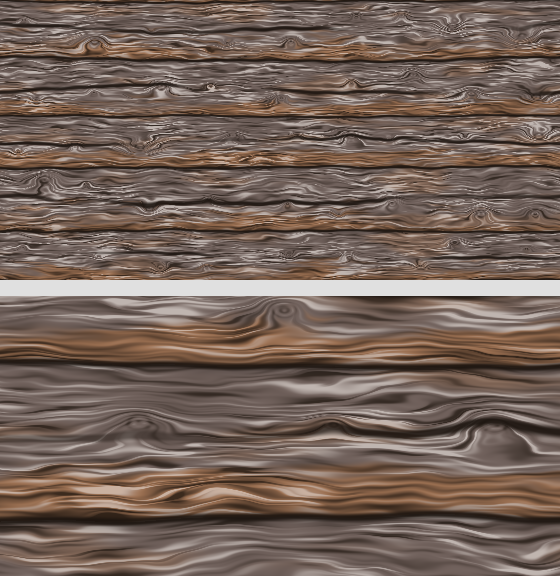
Top: the whole. Bottom: its middle third, enlarged.
This texture is drawn by a WebGL 1 fragment shader. Its source:

```glsl
precision highp float;
// Weathered log wall: five stacked logs with silvery grain, knots, splits and rusty undersides.

uniform vec2 u_resolution;

#define LOGS 5.0          // logs from bottom to top
#define WIDTH 2.0         // horizontal period, in canvas heights
#define KNOTS 9.0         // knot cells along each log
#define SWIRL 1.7         // how far knots bend the grain
#define CONTRAST 0.95     // strength of the grain
#define RUST_AMOUNT 0.75  // strength of the orange undersides
#define DARK vec3(0.20, 0.16, 0.135)
#define GREY vec3(0.44, 0.38, 0.36)
#define PALE vec3(0.75, 0.71, 0.69)
#define RUST vec3(0.60, 0.41, 0.27)
#define SHADOW vec3(0.11, 0.08, 0.06)

const float PI = 3.14159;

float hash(vec2 p) {
  return fract(sin(dot(p, vec2(127.1, 311.7))) * 43758.5);
}

// Gradient at a lattice corner, wrapped along x, dotted with the offset to it.
float corner(vec2 cell, vec2 offset, float wrap) {
  float angle = 2.0 * PI * hash(vec2(mod(cell.x, wrap), cell.y));
  return dot(vec2(cos(angle), sin(angle)), offset);
}

// Gradient noise; stretch is the number of cells per canvas height along x.
float grain(float x, float y, float stretch) {
  vec2 p = vec2(x * stretch, y);
  float wrap = WIDTH * stretch;
  vec2 i = floor(p), f = p - i;
  vec2 u = f * f * f * (f * (f * 6.0 - 15.0) + 10.0);
  vec2 e = vec2(1.0, 0.0);
  return mix(mix(corner(i, f, wrap), corner(i + e, f - e, wrap), u.x),
             mix(corner(i + e.yx, f - e.yx, wrap), corner(i + 1.0, f - 1.0, wrap), u.x), u.y);
}

// Knots of one log: x = bend of the grain, y = core mask, z = ring tone.
vec3 knots(float x, float f, float id) {
  vec3 sum = vec3(0.0);
  float pitch = WIDTH / KNOTS;
  float cell = floor(x / pitch);
  for (int j = -1; j <= 1; j++) {
    float c = cell + float(j);
    vec2 seed = vec2(mod(c, KNOTS), id * 3.7 + 1.0);
    float h = hash(seed + 19.3);
    float size = mix(0.010, 0.030, h * h);
    vec2 center = vec2((c + 0.2 + 0.6 * hash(seed)) * pitch, 0.22 + 0.62 * hash(seed + 7.1));
    vec2 d = vec2((x - center.x) / 1.5, (f - center.y) / LOGS) / size;
    float r = length(d) + 0.4 * grain(x, f * 9.0 + id * 31.0, 20.0);
    float side = hash(seed + 4.7) < 0.5 ? -1.0 : 1.0;
    sum.x += side * SWIRL * size * LOGS * exp(-0.7 * r * r);
    float core = 1.0 - smoothstep(0.4, 0.85, r);
    sum.y += core;
    sum.z += core * sin(r * 13.0 + h * 6.0);
  }
  return sum;
}

void main() {
  vec2 p = gl_FragCoord.xy / u_resolution.y;

  // Split the wall into logs of uneven height with wandering seams.
  float t = p.y * LOGS + 0.05 + 0.06 * sin(4.0 * PI * p.y - 0.6);
  float seam = mod(floor(t + 0.5), LOGS);
  float nearSeam = cos(PI * t) * cos(PI * t);
  t += nearSeam * (0.07 * grain(p.x, seam * 7.3 + 0.4, 2.0) + 0.04 * grain(p.x, seam * 5.7 + 0.3, 9.0));
  float id = mod(floor(t), LOGS);
  float f = fract(t);
  float row = id * 31.0;

  // Bend the grain by slow and quick waves and around the knots.
  vec3 knot = knots(p.x, f, id);
  float v = f + knot.x + 0.12 * grain(p.x, f * 2.0 + row, 3.0)
          + 0.06 * grain(p.x, f * 6.0 + row, 9.0) + 0.025 * grain(p.x, f * 14.0 + row, 22.0);

  // Layered fibres.
  float broad = grain(p.x, v * 8.0 + row, 3.0);
  float middle = grain(p.x, v * 20.0 + row + 200.0, 6.0);
  float fine = grain(p.x, v * 38.0 + row + 400.0, 12.0);
  float worn = grain(p.x, f * 3.0 + row + 600.0, 4.0);
  float tone = 0.47 + CONTRAST * (0.22 * broad + 0.6 * middle + (0.7 + 0.6 * worn) * fine) + 0.12 * worn;

  // Thin splits and silvery threads along the fibres.
  float line = abs(grain(p.x, v * 13.0 + row + 800.0, 4.0));
  float split = (1.0 - smoothstep(0.02, 0.09, line)) * smoothstep(-0.05, 0.25, broad + worn);
  float thread = abs(grain(p.x, v * 15.0 + row + 500.0, 5.0));
  float silver = (1.0 - smoothstep(0.02, 0.10, thread)) * smoothstep(-0.05, 0.3, worn - broad);
  tone += 0.36 * silver - 0.32 * split;

  // One long crack near the middle of each log, with a pale lower lip.
  float path = 0.49 + 0.05 * sin(PI * p.x + id * 2.1) + 0.07 * grain(p.x, row + 0.4, 3.0)
             + 0.05 * grain(p.x, row + 3.3, 10.0);
  float gap = f + 0.35 * knot.x - path;
  float opening = smoothstep(-0.4, 0.1, grain(p.x, row + 6.4, 2.5));
  float crack = opening * (1.0 - smoothstep(0.01, 0.02 + 0.03 * opening, abs(gap)));
  tone += 0.22 * opening * exp(-18.0 * abs(gap + 0.07));

  // Knot cores with rings.
  tone = mix(tone, 0.33 + 0.25 * knot.z + 0.5 * fine, 0.7 * min(knot.y, 1.0));

  // Grey wood, then rust on the underside and in scattered stains.
  vec3 color = mix(DARK, GREY, smoothstep(-0.1, 0.5, tone));
  color = mix(color, PALE, smoothstep(0.46, 1.0, tone));
  float stain = grain(p.x, f * 3.0 + row + 900.0, 3.0);
  float rust = 1.0 - smoothstep(0.12, 0.32, f + 0.35 * stain + 0.25 * middle);
  rust = max(rust, 0.45 * smoothstep(0.1, 0.4, stain + 0.4 * broad));
  vec3 rusty = RUST * (0.4 + 1.15 * clamp(tone, 0.0, 1.0));
  color = mix(color, rusty, RUST_AMOUNT * rust * (1.0 - 0.7 * smoothstep(0.55, 0.9, tone)));

  // Round the logs and darken cracks and seams.
  color *= mix(0.75, 1.0, smoothstep(0.0, 0.11, f)) * mix(0.8, 1.0, smoothstep(0.0, 0.08, 1.0 - f));
  color = mix(color, SHADOW, 0.9 * crack);
  float joint = 1.0 - smoothstep(0.006, 0.034, min(f, 1.0 - f));
  color = mix(color, SHADOW, 0.9 * joint);

  gl_FragColor = vec4(clamp(color, 0.0, 1.0), 1.0);
}
```
